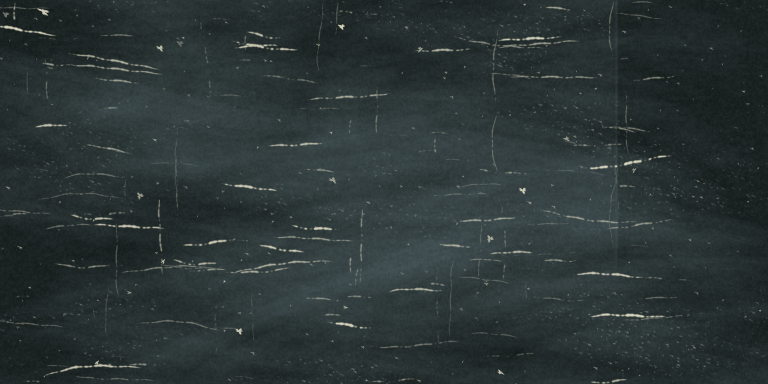
Give the GLSL for this texture, as a Shadertoy shader.

```glsl
// A worn dark green-grey chalkboard with smears, pale scratches, chips and dust.

const vec3 BOARD_DARK  = vec3(0.095, 0.125, 0.122);
const vec3 BOARD_LIGHT = vec3(0.240, 0.292, 0.302);
const vec3 CHALK       = vec3(0.84, 0.83, 0.74);
const vec3 DUST        = vec3(0.56, 0.60, 0.60);
const float SEAM_X = 1.606;

float hash(vec2 p) {
    vec3 q = fract(vec3(p.xyx) * 0.1031);
    q += dot(q, q.yzx + 33.33);
    return fract((q.x + q.y) * q.z);
}

vec2 hash2(vec2 p) {
    return vec2(hash(p), hash(p + 57.3));
}

// Smooth lattice noise for the fine grain, -0.5 to 0.5
float grain(vec2 p) {
    vec2 c = floor(p), f = smoothstep(0.0, 1.0, p - c);
    float low = mix(hash(c), hash(c + vec2(1, 0)), f.x);
    float high = mix(hash(c + vec2(0, 1)), hash(c + vec2(1, 1)), f.x);
    return mix(low, high, f.y) - 0.5;
}

// Layered, warped sines, roughly -0.8 to 0.8
float waves(vec2 p, float seed) {
    float sum = 0.0, amp = 0.5;
    for (int i = 0; i < 5; i++) {
        p += 0.8 * sin(p.yx * 0.9 + seed);
        sum += amp * sin(p.x + seed) * sin(p.y + seed * 1.7);
        p = p * 1.9 + 3.1;
        amp *= 0.6;
        seed += 2.3;
    }
    return sum;
}

// Cellular specks with ragged rims; stretch lengthens them sideways
float specks(vec2 p, vec2 scale, float radius, float stretch, float density, float px) {
    vec2 q = p * scale, cell = floor(q);
    float cover = 0.0;
    for (int y = -1; y <= 1; y++)
    for (int x = -1; x <= 1; x++) {
        vec2 id = cell + vec2(x, y);
        vec2 rnd = hash2(id + 11.0);
        vec2 off = (id + hash2(id) - q) / scale;
        off.y += 0.9 * (rnd.y - 0.5) * off.x;
        off.x /= mix(0.6, stretch, rnd.y);
        float rim = atan(off.y, off.x);
        float ragged = 1.0 + 0.35 * sin(3.0 * rim + 40.0 * rnd.y) + 0.25 * sin(5.0 * rim + 90.0 * rnd.y);
        float r = radius * ragged * (0.3 + 0.7 * fract(rnd.y * 7.0));
        float spot = smoothstep(px, -px, length(off) - r);
        cover = max(cover, spot * step(rnd.x, density) * (0.3 + 0.7 * fract(rnd.y * 13.0)));
    }
    return cover;
}

// Tapered, bent scratch whose paint breaks up along its length
float scratch(vec2 p, vec2 center, float angle, float halfLen, float bend,
              float width, float wear, float seed, float px) {
    vec2 q = p - center;
    float c = cos(angle), s = sin(angle);
    q = vec2(c * q.x + s * q.y, c * q.y - s * q.x);
    float t = q.x / halfLen;
    float offset = bend * (t * t + 0.5 * sin(2.5 * t + seed)) + 0.0012 * sin(q.x * 90.0 + seed);
    float taper = max(0.0, 1.0 - t * t);
    float rough = sin(q.x * 75.0 + seed) + 0.7 * sin(q.x * 210.0 + seed * 3.0)
                + 0.6 * sin(q.x * 490.0 + seed * 5.0);
    float d = abs(q.y - offset) - width * (0.2 + 0.8 * taper) * (1.0 + 0.3 * rough);
    float paint = smoothstep(-1.0, 1.2, rough + 2.2 - 2.4 * wear);
    return smoothstep(px, -px, d) * smoothstep(0.0, 0.35, taper) * paint;
}

// One family of scratches scattered around a main direction
float scratches(vec2 p, int count, float angle, float spread, float maxLen,
                float width, float wear, float seed, float px) {
    float cover = 0.0;
    for (int i = 0; i < count; i++) {
        vec2 id = vec2(float(i) * 1.7 + seed, seed);
        vec2 pos = hash2(id), shape = hash2(id + 21.0), look = hash2(id + 43.0);
        float halfLen = maxLen * mix(0.2, 1.0, shape.x);
        float tilt = angle + spread * (shape.y - 0.6);
        float line = scratch(p, pos * vec2(1.72, 1.0), tilt, halfLen,
                             halfLen * 0.2 * (look.x - 0.5), width * (0.4 + look.y),
                             wear * (0.4 + look.x), 40.0 * pos.x, px);
        cover = max(cover, line * mix(0.3, 1.0, look.y));
    }
    return cover;
}

float pool(vec2 p, vec2 center, vec2 size) {
    vec2 q = (p - center) / size;
    return exp(-dot(q, q));
}

// Cloudy brightness of the board: wiped center, dark sides, panel seam
float boardTone(vec2 p) {
    float tone = 0.33 + 0.46 * pool(p, vec2(1.08, 0.45), vec2(0.68, 0.42));
    tone += 0.48 * waves(p * vec2(2.6, 7.0), 1.4);
    tone += 0.26 * waves(p * vec2(5.0, 22.0), 4.2);
    tone -= 0.22 * smoothstep(0.65, 1.05, abs(p.x - 1.0));
    float seamFade = smoothstep(0.22, 0.42, p.y);
    tone -= 0.20 * seamFade * smoothstep(-0.004, 0.004, p.x - SEAM_X);
    tone += 0.25 * seamFade * smoothstep(0.006, 0.0, abs(p.x - SEAM_X));
    return max(tone, 0.05);
}

void mainImage(out vec4 fragColor, in vec2 fragCoord) {
    vec2 p = fragCoord / iResolution.y;
    float px = 1.0 / iResolution.y;

    // Board surface with fine grain
    float tone = boardTone(p) + 0.22 * grain(p * 230.0) + 0.12 * grain(p * vec2(50.0, 110.0));
    vec3 color = mix(BOARD_DARK, BOARD_LIGHT, tone);

    // Chalk dust gathered in streaky patches, thickest at the right
    float patches = smoothstep(0.15, 0.6, waves(p * vec2(4.0, 13.0), 7.0));
    patches += pool(p, vec2(1.75, 0.48), vec2(0.16, 0.05));
    patches += pool(p, vec2(1.74, 0.09), vec2(0.2, 0.08));
    float dust = specks(p, vec2(70.0, 110.0), 0.0016, 2.2, 0.4, px);
    color = mix(color, DUST, 0.8 * dust * min(patches, 1.0));

    // Scratches: long horizontal, short faint, dotted vertical
    float marks = scratches(p, 62, 0.0, 0.3, 0.14, 0.0019, 0.5, 3.0, px);
    marks = max(marks, 0.6 * scratches(p, 55, 0.0, 0.25, 0.09, 0.0012, 0.9, 71.0, px));
    marks = max(marks, 0.7 * scratches(p, 34, 1.57, 0.12, 0.13, 0.0012, 0.85, 137.0, px));

    // Chips and stray specks
    marks = max(marks, specks(p, vec2(11.0), 0.0065, 1.7, 0.07, px));
    marks = max(marks, 0.7 * specks(p, vec2(24.0, 30.0), 0.0022, 1.8, 0.2, px));
    color = mix(color, CHALK, marks);

    fragColor = vec4(color, 1.0);
}
```
